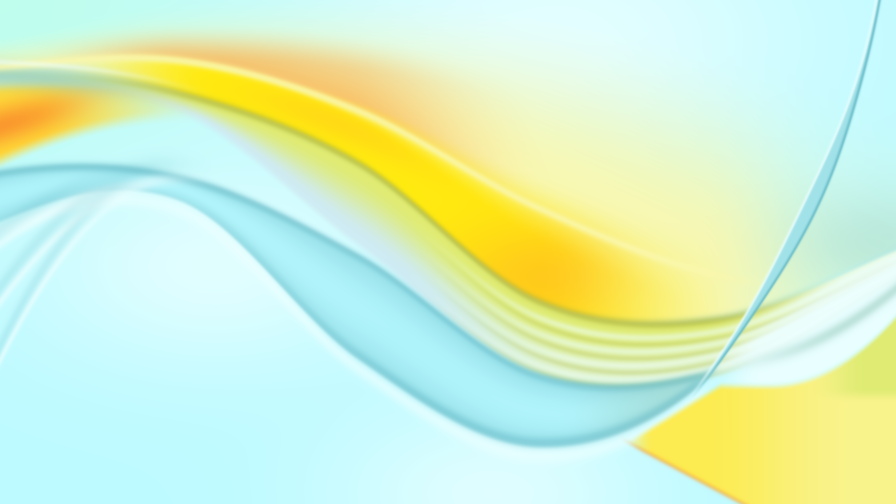
Write a WebGL 1 fragment shader that draws this background.

```glsl
precision highp float;
// Flowing yellow and cyan silk ribbons with fine light lines over a pale aqua glow.
uniform vec2 u_resolution;

#define AQUA vec3(.74, .98, 1)
#define PALE vec3(.93, 1, 1)
#define CREAM vec3(.98, .97, .68)
#define YELLOW vec3(1, .92, .06)
#define AMBER vec3(1, .75, .12)
#define ORANGE vec3(.98, .6, .18)
#define LIME vec3(.88, .92, .42)
#define OLIVE vec3(.66, .7, .25)
#define SAGE vec3(.6, .8, .75)
#define SILK vec3(.68, .95, .98)
#define TEAL vec3(.4, .73, .78)
#define EDGE .006

// Smooth interpolation weights for four knots at distance u
vec4 knotWeight(vec4 u) {
  u = abs(u);
  vec4 near = (1.5 * u - 2.5) * u * u + 1.;
  vec4 far = ((2.5 - .5 * u) * u - 4.) * u + 2.;
  return mix(mix(near, far, step(1., u)), vec4(0), step(2., u));
}

// Height of a curve with evenly spaced knots, one beyond each side
float curve(float x, vec4 a, vec4 b) {
  vec4 t = 1. + 5. * x - vec4(0, 1, 2, 3);
  return dot(knotWeight(t), a) + dot(knotWeight(t - 4.), b);
}

float band(float y, float low, float high, float softLow, float softHigh) {
  return smoothstep(-softLow, softLow, y - low) * smoothstep(-softHigh, softHigh, high - y);
}

float glow(float d, float width) {
  return exp(-d * d / (width * width));
}

float fadeOut(float x, float a, float b) {
  return 1. - smoothstep(a, b, x);
}

void paint(inout vec3 base, vec3 colour, float alpha) {
  base = mix(base, colour, clamp(alpha, 0., 1.));
}

void main() {
  vec2 p = gl_FragCoord.xy / u_resolution;
  float x = p.x, y = p.y;

  // Guide curves, from top to bottom
  float halo = curve(x, vec4(.88, .89, .917, .896), vec4(.815, .7, .57, .45));
  float crest = curve(x, vec4(.83, .868, .88, .78), vec4(.588, .454, .42, .42));
  float fold = curve(x, vec4(.85, .861, .815, .676), vec4(.403, .366, .502, .66));
  float veil = curve(x, vec4(.82, .826, .78, .514), vec4(.259, .259, .456, .65));
  float ribbonTop = curve(x, vec4(.537, .657, .648, .491), vec4(.255, .264, .46, .65));
  float ribbonLow = curve(x, vec4(.306, .56, .602, .287), vec4(.113, .264, .77, 1.2));
  float left = fadeOut(x, .04, .25), right = smoothstep(.78, .95, x);

  // Background with soft light patches
  vec3 col = AQUA;
  paint(col, vec3(.75, 1, .9), .7 * glow(length(p - vec2(0, 1)), .3));
  paint(col, PALE, .75 * glow(length(p - vec2(.24, .47)), .2));
  paint(col, PALE, .8 * glow(length(p - vec2(.62, .92)), .3));
  paint(col, PALE, .7 * glow(length(p - vec2(.55, .02)), .18));

  // Cream haze and orange glow above the crest
  float haze = band(y, fold, halo, .02, .04 + .22 * x);
  paint(col, CREAM, haze * (.95 - .55 * right));
  paint(col, SAGE, .35 * glow(length(p - vec2(.98, .52)), .1));
  float above = band(y, crest, halo, .01, .04) * exp(-6. * max(y - crest, 0.));
  paint(col, ORANGE, .6 * above * smoothstep(.02, .2, x) * fadeOut(x, .38, .62));

  // Translucent veil below the fold, with fine filaments
  float depth = (fold - y) / max(fold - veil, .02);
  float middle = smoothstep(.45, .65, x);
  vec3 hem = mix(vec3(.81, .92, .95), vec3(.87, .94, .74), middle);
  vec3 veilColour = mix(LIME, hem, smoothstep(.1, .9, depth));
  paint(veilColour, PALE, .8 * right);
  paint(col, veilColour, band(y, veil, fold, .012, EDGE) * (.95 - .6 * left));
  for (int i = 1; i < 5; i++) {
    float d = y - mix(fold, veil, float(i) * .22);
    paint(col, PALE, .5 * middle * glow(d, .008));
    paint(col, OLIVE, .22 * middle * glow(d + .014, EDGE));
  }

  // Bright yellow body
  float softTop = mix(.012, .08, smoothstep(.3, .7, x));
  float body = band(y, fold, crest, .008, softTop) * smoothstep(.06, .24, x) * fadeOut(x, .6, .84);
  float warmth = glow(length(p - vec2(.61, .45)), .11);
  warmth += .5 * glow(y - crest + .04, .035) * glow(x - .38, .1);
  paint(col, mix(YELLOW, AMBER, .75 * warmth), body);

  // Orange wedge and grey strand entering from the left
  float wedgeTop = .832 + (.15 - 1.2 * x) * x;
  float wedgeLow = .68 + (.85 - 2. * x) * x;
  float ember = glow(y - .75 - .5 * x, .04) * fadeOut(x, 0., .16);
  float wedge = band(y, wedgeLow, wedgeTop, .018, .018) * left;
  paint(col, mix(vec3(1, .87, .22), ORANGE, ember), wedge);
  paint(col, SAGE, .75 * left * glow(y - fold + .01, .025));

  // Cyan ribbon with its shaded rims
  float upper = max(ribbonTop, ribbonLow), lower = min(ribbonTop, ribbonLow);
  float rim = fadeOut(x, .77, .81);
  float across = clamp((upper - y) / max(upper - lower, .01), 0., 1.);
  vec3 silk = mix(mix(SILK, TEAL, .4), SILK, sin(3.14 * across));
  paint(silk, SAGE, .6 * smoothstep(.62, .76, x));
  paint(col, silk, .92 * rim * band(y, lower, upper, EDGE, .009));
  paint(col, TEAL, .5 * rim * glow(y - ribbonLow - .008, .012) * smoothstep(.15, .5, x));
  paint(col, TEAL, .55 * rim * glow(y - ribbonTop, .009));
  paint(col, PALE, .6 * rim * glow(y - ribbonLow + .018, .016));

  // Pale arcs fanning out at the left
  for (int i = 0; i < 3; i++) {
    float d = y - .645 + (3.2 + 2.9 * float(i)) * (x - .2) * (x - .2);
    paint(col, PALE, .7 * left * glow(d, .012));
    paint(col, TEAL, .2 * left * glow(d - .028, .02));
  }

  // Yellow sheet and white sash at the lower right
  float bend = max(x - .86, 0.);
  float sashLow = .235 + 7. * bend * bend;
  float sashTop = .95 * x - .47;
  float sheetLow = .788 - .95 * x;
  float sheet = band(y, sheetLow, min(1.1 * x - .65, sashLow), EDGE, .01) * smoothstep(.69, .73, x);
  vec3 sheetColour = mix(vec3(1, .92, .28), CREAM, .6 * right);
  paint(sheetColour, LIME, smoothstep(.9, .97, x) * smoothstep(.2, .23, y));
  paint(col, sheetColour, .95 * sheet);
  paint(col, ORANGE, .4 * glow(y - sheetLow, EDGE) * smoothstep(.69, .72, x));
  paint(col, PALE, .9 * band(y, sashLow, sashTop, .012, .02) * smoothstep(.78, .85, x));
  paint(col, SAGE, .55 * right * glow(y - mix(sashLow, sashTop, .5), .014));

  // Highlight along the crest and shadow along the fold
  paint(col, CREAM, .8 * glow(y - crest, .009) * fadeOut(x, .75, .88));
  paint(col, OLIVE, .6 * glow(y - fold, .009) * (1. - left) * (1. - right));
  paint(col, PALE, .5 * left * glow(y - fold - .016, EDGE));

  // Thin tail sweeping to the top edge
  float drop = 1. - y, tailFade = fadeOut(drop, .7, .8);
  float d = x - .98 + (.101 + .207 * drop) * drop;
  float width = .0015 + .007 * glow(drop - .42, .2);
  paint(col, SILK * .93, tailFade * band(d, -width, width, .002, .002));
  paint(col, TEAL, .8 * tailFade * glow(d - width, .002));
  paint(col, PALE, .7 * tailFade * glow(d + width, .002));

  gl_FragColor = vec4(col, 1);
}
```
